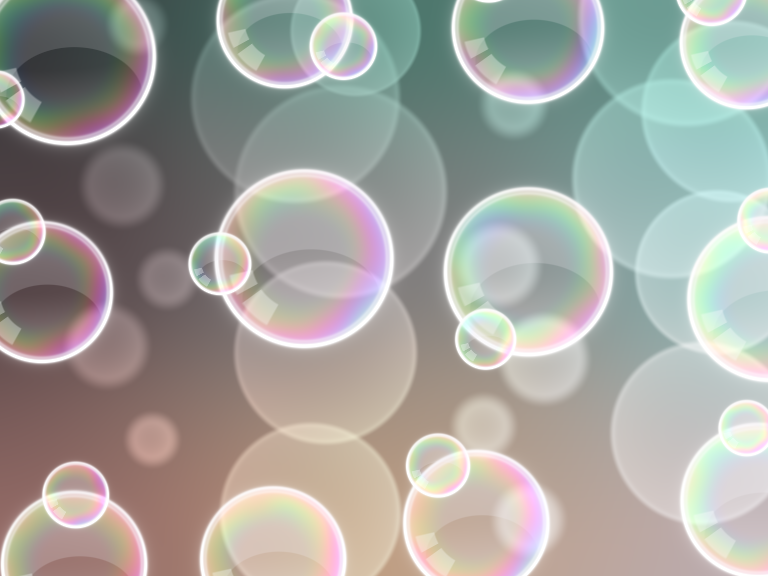
A WebGL 1 fragment shader for this background:

```glsl
precision highp float;
// Glossy soap bubbles floating over soft bokeh discs on a dusky teal and rose gradient.

uniform vec2 u_resolution;

#define BUBBLE_RADIUS vec2(0.105, 0.158)
#define COMPANION_RADIUS vec2(0.047, 0.066)
#define BUBBLE_SPACING vec2(0.40, 0.42)
#define BUBBLE_JITTER 0.065
#define BOKEH_RADIUS vec2(0.03, 0.20)
#define BOKEH_OPACITY vec2(0.50, 0.27)
#define FILM_OPACITY 0.30
#define IRIDESCENCE 0.24
#define RIM_WIDTH 0.020
#define HALO_STRENGTH 0.36
#define WARP 0.10

float hash(float n) {
    return fract(sin(n * 12.9898 + 4.137) * 43758.545);
}

vec2 hash2(float n) {
    return vec2(hash(n), hash(n + 37.7));
}

vec2 gradientAt(vec2 cell) {
    float angle = 6.2832 * hash(dot(cell, vec2(1.0, 57.0)));
    return vec2(cos(angle), sin(angle));
}

float gradientNoise(vec2 p) {
    vec2 i = floor(p), f = fract(p);
    vec2 u = f * f * f * (f * (f * 6.0 - 15.0) + 10.0);
    vec2 e = vec2(1.0, 0.0);
    float low = mix(dot(gradientAt(i), f), dot(gradientAt(i + e), f - e), u.x);
    float high = mix(dot(gradientAt(i + e.yx), f - e.yx),
                     dot(gradientAt(i + 1.0), f - 1.0), u.x);
    return mix(low, high, u.y);
}

// Blends three colours from left to right.
vec3 ramp(vec3 left, vec3 middle, vec3 right, float t) {
    return mix(mix(left, middle, smoothstep(0.0, 0.55, t)), right, smoothstep(0.45, 1.0, t));
}

vec3 backdrop(vec2 uv) {
    uv += WARP * vec2(gradientNoise(uv * 2.3), gradientNoise(uv * 2.3 + 19.0));
    vec3 top = ramp(vec3(0.19, 0.20, 0.21), vec3(0.30, 0.46, 0.42), vec3(0.36, 0.53, 0.50), uv.x);
    vec3 centre = ramp(vec3(0.33, 0.27, 0.28), vec3(0.50, 0.49, 0.49), vec3(0.53, 0.68, 0.67), uv.x);
    vec3 base = ramp(vec3(0.58, 0.42, 0.40), vec3(0.75, 0.62, 0.51), vec3(0.73, 0.67, 0.68), uv.x);
    return mix(mix(base, centre, smoothstep(0.05, 0.55, uv.y)), top, smoothstep(0.5, 1.0, uv.y));
}

// Out-of-focus disc: small ones are brighter and softer.
vec3 bokeh(vec3 col, vec3 ambient, vec2 p, vec2 centre, float size) {
    float radius = mix(BOKEH_RADIUS.x, BOKEH_RADIUS.y, size);
    float d = length(p - centre) / radius;
    float soft = mix(0.35, 0.035, smoothstep(0.0, 0.5, size));
    float disc = 1.0 - smoothstep(1.0 - soft, 1.0 + soft, d);
    float edge = exp(-pow((d - 0.98) / 0.035, 2.0)) * smoothstep(0.2, 0.6, size);
    float opacity = mix(BOKEH_OPACITY.x, BOKEH_OPACITY.y, size);
    float alpha = disc * opacity * (0.8 + 0.4 * d * d) + 0.10 * edge;
    return mix(col, min(ambient * 1.45 + 0.17, 1.0), alpha);
}

vec3 bubble(vec3 col, vec2 p, vec2 centre, float radius, float seed) {
    vec2 q = (p - centre) / radius;
    float d = length(q);
    if (d > 1.45) return col;
    float aa = 1.5 / (radius * u_resolution.y);
    float inside = 1.0 - smoothstep(1.0 - aa, 1.0 + aa, d);
    float luma = dot(col, vec3(0.3, 0.5, 0.2));

    // Pale film, thicker near the rim, with a dim curved reflection below
    float ground = length((q - vec2(0.08, -0.45)) * vec2(1.0, 1.4));
    float shade = (1.0 - smoothstep(0.76, 0.77 + aa, ground)) * smoothstep(-0.75, 0.10, q.y);
    float film = FILM_OPACITY * (0.15 + 1.5 * luma) + 0.34 * pow(d, 5.0) * (0.3 + luma);
    film += 0.10 * smoothstep(0.0, 0.9, q.y) - 0.19 * shade;
    col = mix(col, vec3(0.95, 0.94, 0.96), inside * clamp(film, 0.0, 1.0));

    // Rainbow sheen in a band inside the rim
    float phase = d * 0.9 + 0.22 * q.x - 0.12 * q.y + 0.3 * seed + 0.25 * gradientNoise(q * 1.5 + seed * 9.0);
    vec3 hue = 0.5 + 0.5 * cos(6.2832 * (phase + vec3(0.0, 0.36, 0.72)));
    float band = smoothstep(0.40, 0.88, d) * (1.0 - 0.6 * smoothstep(0.90, 1.0, d));
    col += inside * band * IRIDESCENCE * (hue - vec3(0.40, 0.52, 0.36));

    // Curved window reflection at the lower left, split by a glazing bar
    float angle = atan(q.y, q.x) + 2.5;
    float pane = smoothstep(0.58, 0.61, d) * (1.0 - smoothstep(0.84, 0.88, d));
    pane *= 1.0 - smoothstep(0.40, 0.44, abs(angle));
    pane *= smoothstep(0.05, 0.075, abs(angle + 0.08));
    col = mix(col, vec3(1.0), 0.34 * pane);

    // Bright double rim and halo
    float weight = 0.95 - 0.35 * smoothstep(-0.5, 0.8, q.y);
    float rim = exp(-pow((d - 0.985) / (RIM_WIDTH + 0.5 * aa), 2.0)) * weight;
    float innerLine = 0.35 * exp(-pow((d - 0.93) / (0.012 + 0.5 * aa), 2.0));
    float halo = HALO_STRENGTH * exp(-16.0 * abs(d - 0.99)) * weight;
    return mix(col, vec3(1.0), clamp(rim + innerLine + halo, 0.0, 1.0));
}

void main() {
    vec2 p = gl_FragCoord.xy / u_resolution.y;
    float aspect = u_resolution.x / u_resolution.y;
    vec3 ambient = backdrop(gl_FragCoord.xy / u_resolution);
    vec3 col = ambient;

    // Bokeh discs on a low-discrepancy sequence
    for (int i = 0; i < 20; i++) {
        float n = float(i);
        vec2 spot = fract(vec2(0.7549, 0.5698) * (n + 1.0) + 0.12);
        float size = mod(n, 2.0) < 0.5 ? 0.45 + 0.55 * hash(n + 5.0) : 0.3 * hash(n + 5.0);
        col = bokeh(col, ambient, p, spot * vec2(aspect, 1.0), size);
    }

    // Jittered rows of bubbles, each with a small companion at its rim
    for (int i = 0; i < 12; i++) {
        float n = float(i);
        vec2 cell = vec2(mod(n, 4.0), floor(n / 4.0));
        vec2 centre = vec2(0.09, 0.08) + cell * BUBBLE_SPACING + BUBBLE_JITTER * (2.0 * hash2(n + 2.0) - 1.0);
        float radius = mix(BUBBLE_RADIUS.x, BUBBLE_RADIUS.y, hash(n + 61.0));
        float turn = 6.2832 * hash(n + 83.0);
        vec2 rimPoint = centre + 0.95 * radius * vec2(cos(turn), sin(turn));
        col = bubble(col, p, centre, radius, hash(n + 17.0));
        col = bubble(col, p, rimPoint, mix(COMPANION_RADIUS.x, COMPANION_RADIUS.y, hash(n + 29.0)), hash(n + 43.0));
    }
    gl_FragColor = vec4(clamp(col, 0.0, 1.0), 1.0);
}
```
